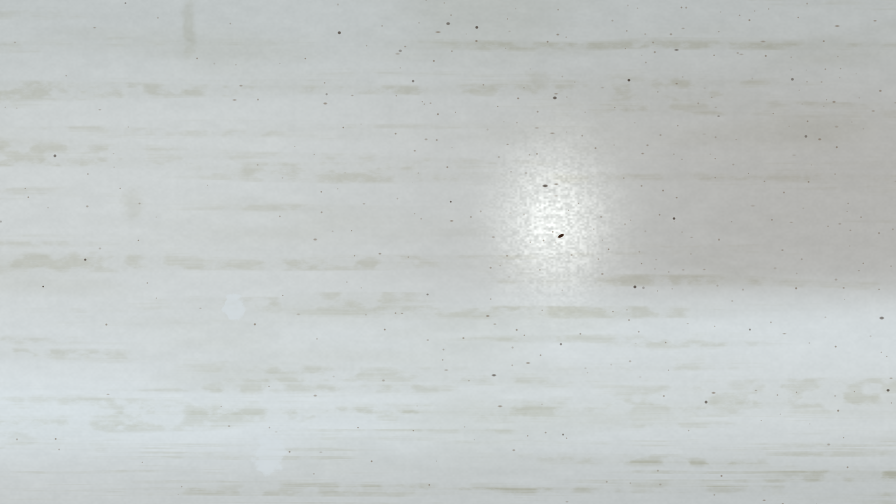
Write a WebGL 1 fragment shader that draws this texture.

```glsl
precision highp float;
// Pale whitewashed board with faint horizontal grain, tiny dark specks and a soft lamp glare.
uniform vec2 u_resolution;

float hash(vec2 p) {
  return fract(sin(dot(p, vec2(127.1, 311.7))) * 43758.5453);
}

float noise(vec2 p) {
  vec2 i = floor(p), f = fract(p);
  f = f * f * (3.0 - 2.0 * f);
  return mix(mix(hash(i), hash(i + vec2(1, 0)), f.x),
             mix(hash(i + vec2(0, 1)), hash(i + vec2(1, 1)), f.x), f.y);
}

float fbm(vec2 p) {
  float sum = 0.0, weight = 0.5;
  for (int i = 0; i < 5; i++) {
    sum += weight * noise(p);
    p = p * 2.03 + 17.3;
    weight *= 0.5;
  }
  return sum;
}

// Soft-edged flecks, at most one per cell
float specks(vec2 p, float cells, float chance, float radius, float seed) {
  vec2 q = p * cells, home = floor(q);
  float soft = 0.7 / u_resolution.y, cover = 0.0;
  for (int j = -1; j <= 1; j++) {
    for (int i = -1; i <= 1; i++) {
      vec2 cell = home + vec2(i, j), key = cell + seed;
      vec2 d = (q - cell - vec2(hash(key + 3.1), hash(key + 7.7))) / cells;
      float size = radius * mix(0.5, 1.2, hash(key + 11.3));
      d.x /= 1.0 + 1.5 * pow(hash(key + 19.7), 6.0);
      float fleck = 1.0 - smoothstep(size - soft, size + soft, length(d));
      cover = max(cover, fleck * mix(0.3, 1.0, hash(key + 23.9)) * step(hash(key), chance));
    }
  }
  return cover;
}

// Irregular blot with a feathered edge
float blot(vec2 p, vec2 centre, vec2 size, float feather) {
  float d = length((p - centre) / size) + 1.2 * (fbm(p * 70.0) - 0.48);
  return 1.0 - smoothstep(1.0 - feather, 1.0 + feather, d);
}

void main() {
  vec2 p = gl_FragCoord.xy / u_resolution.y;
  float across = gl_FragCoord.x / u_resolution.x;
  float wavy = p.y + 0.02 * (noise(vec2(p.x * 2.5, 4.0)) - 0.5);

  // Broad lighting: cool on the left, warm grey at upper right, bright below
  vec3 color = vec3(0.805, 0.825, 0.825);
  float shade = smoothstep(0.2, 0.95, across) * smoothstep(0.33, 0.47, wavy);
  color = mix(color, vec3(0.705, 0.705, 0.692), shade);
  color = mix(color, vec3(0.73, 0.755, 0.755), 0.7 * smoothstep(0.68, 1.0, p.y));
  float lowBand = exp(-pow((wavy - 0.33) / 0.09, 2.0)) * mix(0.3, 0.5, across);
  float leftBand = exp(-pow((wavy - 0.17) / 0.09, 2.0)) * mix(1.1, 0.2, across);
  color = mix(color, vec3(0.85, 0.885, 0.9), clamp(lowBand + leftBand, 0.0, 1.0));
  color -= 0.05 * (1.0 - smoothstep(0.0, 0.2, p.y)) * mix(0.5, 1.2, across);

  // Beige grain: faint streaks broken into small smudges
  float cloud = fbm(vec2(p.x * 2.0, wavy * 11.0));
  float streak = fbm(vec2(p.x * 1.6 + 9.0, p.y * 34.0));
  float line = fbm(vec2(p.x * 3.0, p.y * 110.0) + 31.0);
  float mottle = fbm(p * vec2(26.0, 48.0));
  float smudge = smoothstep(0.38, 0.68, mottle);
  vec3 beige = vec3(0.045, 0.05, 0.07);
  float low = 1.0 - smoothstep(0.08, 0.3, p.y);
  color -= beige * 0.5 * smoothstep(0.45, 0.75, cloud);
  color -= beige * smoothstep(0.48, 0.74, streak) * (0.2 + 1.1 * smudge);
  color -= beige * 0.9 * low * smoothstep(0.5, 0.75, line) * (0.4 + 0.8 * smudge);
  color += 0.03 * (mottle - 0.48) + 0.02 * low * (line - 0.48);

  // Soft dents all over, with fine surface roughness
  float rough = noise(p * vec2(120.0, 140.0)) + noise(p * vec2(230.0, 250.0) + 5.0);
  color += 0.011 * (rough - 1.0);

  // Pale filler spots and tan stains
  vec3 filler = vec3(0.83, 0.865, 0.885);
  color = mix(color, filler, 0.6 * blot(p, vec2(0.463, 0.393), vec2(0.018, 0.024), 0.15));
  color = mix(color, filler, 0.6 * blot(p, vec2(0.533, 0.1), vec2(0.03, 0.036), 0.2));
  color -= beige * 0.7 * blot(p, vec2(1.065, 0.84), vec2(0.018, 0.018), 0.6);
  color -= beige * 0.8 * blot(p, vec2(0.375, 0.95), vec2(0.012, 0.045), 0.6);
  color -= beige * 0.6 * blot(p, vec2(0.265, 0.595), vec2(0.022, 0.025), 0.6);

  // Lamp glare with a hot core, broken up by a fine woven sparkle
  vec2 g = (p - vec2(1.1, 0.56)) / vec2(0.1, 0.13);
  float glare = exp(-dot(g, g));
  float sparkle = noise(p * vec2(210.0, 260.0)) + 0.5 * noise(p * vec2(110.0, 150.0));
  color += glare * vec3(0.19, 0.195, 0.19) + 0.17 * glare * (sparkle - 0.75);

  // Brown and black specks, denser towards the upper right
  float density = mix(0.45, 1.3, smoothstep(0.25, 0.6, across)) * mix(0.5, 1.0, smoothstep(0.1, 0.5, p.y));
  float fine = specks(p, 34.0, 0.25 * density, 0.0016, 1.0);
  float coarse = specks(p, 11.0, 0.17 * density, 0.0023, 57.0);
  color = mix(color, vec3(0.46, 0.4, 0.34), 0.6 * fine);
  color = mix(color, vec3(0.24, 0.2, 0.17), 0.85 * coarse);
  vec2 chip = p - vec2(1.113, 0.532);
  chip.y -= 0.4 * chip.x;
  float chipEdge = length(chip / vec2(0.006, 0.0032));
  color = mix(color, vec3(0.22, 0.14, 0.1), 1.0 - smoothstep(0.6, 1.3, chipEdge));

  gl_FragColor = vec4(clamp(color, 0.0, 1.0), 1.0);
}
```
